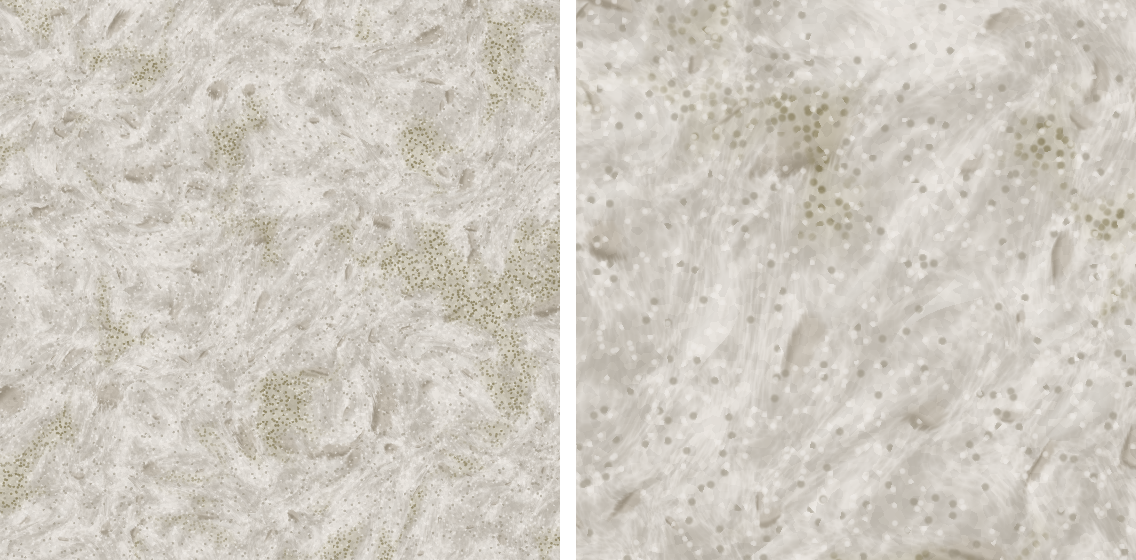
Left, the full canvas; right, a detail of the centre.
A WebGL 1 fragment shader for this texture:

```glsl
precision highp float;
// Pale quartz stone: crinkled off-white flakes, shallow brown pits and olive speckled veins.
uniform vec2 u_resolution;

vec2 hash2(vec2 cell) {
  vec3 h = fract(cell.xyx * vec3(0.1031, 0.1030, 0.0973));
  h += dot(h, h.yzx + 33.33);
  return fract((h.xx + h.yz) * h.zy);
}

vec2 turn(vec2 p, float angle) {
  float c = cos(angle), s = sin(angle);
  return vec2(c * p.x + s * p.y, c * p.y - s * p.x);
}

// Layered sines that bend straight features into irregular ones.
vec2 swirl(vec2 p) {
  float freq = 13.0;
  for (int i = 0; i < 5; i++) {
    float k = float(i);
    p += 0.36 / freq * sin(freq * turn(p, k * 1.3 + 0.4).yx + vec2(k * 2.1, k * 3.7 + 1.0));
    freq *= 1.9;
  }
  return p;
}

// Cellular noise: x is the distance to the nearest seed, y a random value of that seed.
vec2 cells(vec2 p) {
  vec2 base = floor(p), nearest = vec2(9.0, 0.0);
  for (int j = -1; j <= 1; j++) {
    for (int i = -1; i <= 1; i++) {
      vec2 cell = base + vec2(float(i), float(j));
      float d = length(cell + hash2(cell) - p);
      if (d < nearest.x) nearest = vec2(d, hash2(cell + 71.3).x);
    }
  }
  return nearest;
}

// Octaves of cellular noise, slightly stretched along the grain.
float flakes(vec2 p) {
  float sum = 0.0, weight = 1.0, total = 0.0;
  for (int i = 0; i < 5; i++) {
    sum += weight * cells(p * vec2(0.8, 1.25)).x;
    total += weight;
    weight *= 0.8;
    p = turn(p, 0.35) * 2.03 + 17.7;
  }
  return sum / total;
}

// Scattered ragged hollows: x is the body, y the shaded rim on one side.
vec2 pits(vec2 p, float share, float ragged) {
  vec2 base = floor(p), pit = vec2(0.0);
  for (int j = -1; j <= 1; j++) {
    for (int i = -1; i <= 1; i++) {
      vec2 cell = base + vec2(float(i), float(j));
      vec2 shape = hash2(cell + 13.1), kind = hash2(cell + 47.9);
      vec2 q = turn(p - cell - hash2(cell), 0.55 + (shape.x - 0.5) * 2.4);
      q /= mix(0.14, 0.42, shape.y * shape.y) * vec2(1.0, mix(0.3, 0.7, kind.y));
      float body = smoothstep(1.1, 0.55, length(q) + ragged) * step(kind.x, share);
      float side = q.y * (shape.x > 0.4 ? 1.0 : -1.0) - 0.3 * q.x;
      pit = max(pit, body * vec2(1.0, smoothstep(0.0, 0.6, side)));
    }
  }
  return pit;
}

void main() {
  vec2 p = gl_FragCoord.xy / min(u_resolution.x, u_resolution.y);
  vec2 bent = swirl(p);
  vec2 grain = turn(bent, 0.5);

  // Crinkled ground with a slow change in brightness.
  float crinkle = flakes(grain * 15.0 + 5.0);
  float slow = sin(bent.x * 11.0 + 2.0 * sin(bent.y * 7.0)) * sin(bent.y * 13.0 + 1.0);
  float light = smoothstep(0.22, 0.64, crinkle + 0.025 * slow);
  vec3 color = mix(vec3(0.765, 0.742, 0.705), vec3(0.895, 0.878, 0.855), light);

  // Thin creases, dark and pale, along the grain.
  vec2 crease = cells(grain * vec2(17.0, 46.0));
  float line = smoothstep(0.5, 0.1, crease.x + (crinkle - 0.42) * 0.8);
  color = mix(color, vec3(0.71, 0.685, 0.64), 0.5 * line * step(0.72, crease.y));
  color = mix(color, vec3(0.91, 0.9, 0.88), 0.5 * line * step(crease.y, 0.3));

  // Hollows in two sizes.
  float ragged = (crinkle - 0.42) * 1.6;
  vec2 large = pits(mix(p, bent, 0.6) * 9.0 + 3.0, 0.38, ragged);
  vec2 small = pits(mix(p, bent, 0.6) * 19.0 + 40.0, 0.35, ragged);
  vec2 pit = max(large, small * 0.8);
  color = mix(color, vec3(0.735, 0.7, 0.645), 0.7 * pit.x);
  color = mix(color, vec3(0.54, 0.5, 0.43), 0.6 * pit.y);

  // Broken olive veins, stained softly and dotted densely.
  float network = cells(bent * 5.5 + 21.0).x + 0.45 * (cells(bent * 19.0).x - 0.45);
  float vein = smoothstep(0.56, 0.86, network);
  color = mix(color, vec3(0.74, 0.715, 0.615), 0.45 * vein);
  vec2 speck = cells(p * 165.0);
  float dot1 = smoothstep(0.55, 0.2, speck.x);
  color = mix(color, vec3(0.52, 0.48, 0.34), 0.75 * dot1 * vein * step(0.5, speck.y));

  // Fine grit over the whole slab.
  vec2 grit = cells(p * 210.0 + 9.0);
  color += (grit.y - 0.5) * 0.055;
  color = mix(color, vec3(0.59, 0.56, 0.49), 0.55 * dot1 * step(speck.y, 0.07));
  color = mix(color, vec3(0.94, 0.93, 0.92), 0.5 * smoothstep(0.5, 0.2, grit.x) * step(0.9, grit.y));

  gl_FragColor = vec4(color, 1.0);
}
```
